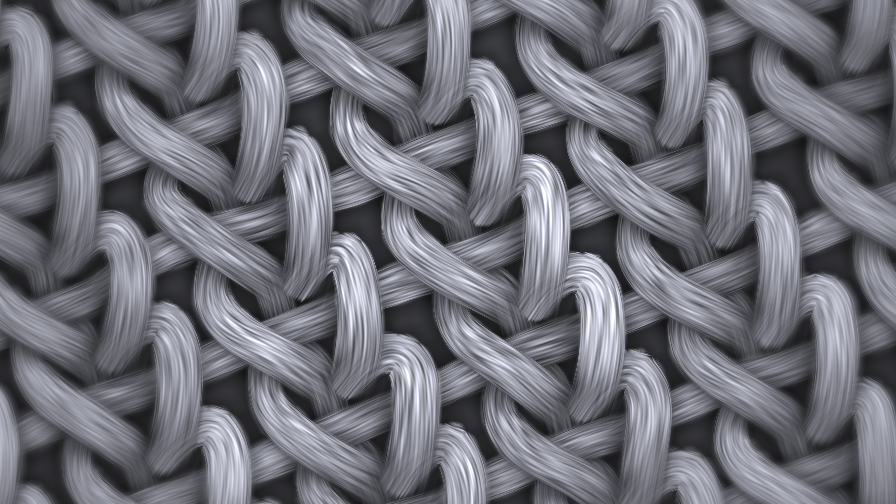
Write a WebGL 1 fragment shader that draws this texture.

```glsl
precision highp float;
// Macro view of a looped grey mesh: slanted columns of hooked yarn on a skewed lattice.
// Cubic curves (hook, finger, weft, back loop) are composited front to back with soft
// shadows, and shaded as round bundles of fine noisy fibres.

uniform vec2 u_resolution;

#define ROW_STEP vec2(0.0995, -0.196)
#define COL_STEP vec2(0.468, -0.046)
#define ORIGIN vec2(1.053, 0.6875)
#define FIBRES 5.5
#define FIBRE_CONTRAST 0.72
#define SHADOW 0.36
#define SHADOW_REACH 0.04
#define JITTER 0.016
#define DEFOCUS 0.011
#define GROUND 0.235
#define TINT vec3(0.985, 0.995, 1.07)

vec2 gradient(vec2 c) {
  vec3 q = fract(c.xyx * vec3(0.1031, 0.103, 0.0973));
  q += dot(q, q.yzx + 33.33);
  return 2.0 * fract((q.xx + q.yz) * q.zy) - 1.0;
}

float hash(vec2 c) {
  return 0.5 + 0.5 * gradient(c).x;
}

float noise(vec2 p) {
  vec2 i = floor(p), f = p - i;
  vec2 u = f * f * (3.0 - 2.0 * f);
  vec2 e = vec2(1.0, 0.0);
  float low = mix(dot(gradient(i), f), dot(gradient(i + e), f - e), u.x);
  float high = mix(dot(gradient(i + e.yx), f - e.yx), dot(gradient(i + 1.0), f - 1.0), u.x);
  return mix(low, high, u.y);
}

// Adds one yarn, with control points a to d, behind what is already painted.
// paint.x is the tone so far, paint.y the light still let through.
vec2 addYarn(vec2 paint, vec2 p, vec2 a, vec2 b, vec2 c, vec2 d,
             float radius, float tone, float seed, float blur) {
  // Skip points outside the box around the curve.
  vec2 low = min(min(a, b), min(c, d)), high = max(max(a, b), max(c, d));
  vec2 outside = max(low - p, p - high);
  if (max(outside.x, outside.y) > radius + SHADOW_REACH) return paint;

  // Nearest point: coarse chords, then one projection step.
  vec2 k1 = 3.0 * (b - a), k2 = 3.0 * (a - 2.0 * b + c), k3 = d - a + 3.0 * (b - c);
  float best = 1e3, t = 0.0;
  vec2 from = a;
  for (int k = 0; k < 6; k++) {
    float next = float(k + 1) / 6.0;
    vec2 to = a + next * (k1 + next * (k2 + next * k3));
    vec2 chord = to - from, q = p - from;
    float h = clamp(dot(q, chord) / dot(chord, chord), 0.0, 1.0);
    vec2 gap = q - h * chord;
    float reach = dot(gap, gap);
    if (reach < best) { best = reach; t = (float(k) + h) / 6.0; }
    from = to;
  }
  vec2 slope = k1 + t * (2.0 * k2 + 3.0 * t * k3);
  vec2 away = p - a - t * (k1 + t * (k2 + t * k3));
  t = clamp(t + dot(away, slope) / dot(slope, slope), 0.0, 1.0);
  slope = normalize(k1 + t * (2.0 * k2 + 3.0 * t * k3));
  away = p - a - t * (k1 + t * (k2 + t * k3));
  float dist = length(away);
  radius *= 0.78 + 0.22 * smoothstep(0.0, 0.4, t);
  if (dist > radius + SHADOW_REACH) return paint;

  // The far end sinks softly into the yarns below.
  float visible = 1.0 - smoothstep(0.8, 0.99, t);
  float shade = SHADOW * visible * (1.0 - smoothstep(-0.01, SHADOW_REACH, dist - radius));
  float edge = 1.4 / u_resolution.y + 0.002 + DEFOCUS * blur;
  if (dist > radius + edge + 0.005) return vec2(paint.x, paint.y * (1.0 - shade));

  // Two sets of wandering fibres with opposite twist, crowding towards the rims.
  float across = clamp((slope.x * away.y - slope.y * away.x) / radius, -1.0, 1.0);
  float angle = asin(across * 0.97) * FIBRES + 0.5 * sin(9.0 * t + 40.0 * seed);
  float coarse = noise(vec2(0.85 * angle + 2.2 * t, 4.5 * t) + seed * 37.0);
  float fine = noise(vec2(1.9 * angle - 4.0 * t, 7.0 * t) + seed * 53.0);
  float fibre = 0.9 * coarse + fine;

  // Round profile, light from above, and darker ends.
  float light = 0.56 + 0.44 * sqrt(1.0 - across * across);
  light += 0.1 * dot(away / radius, vec2(0.3, 0.9));
  light *= 0.68 + 0.32 * smoothstep(0.0, 0.2, t) * (1.0 - smoothstep(0.6, 0.95, t));
  float lit = tone * light * (1.0 + FIBRE_CONTRAST * (1.0 - 0.7 * blur) * fibre);
  float cover = visible * (1.0 - smoothstep(-edge, edge, dist - radius - 0.005 * fibre));
  return vec2(paint.x + paint.y * cover * lit, paint.y * (1.0 - cover) * (1.0 - shade));
}

void main() {
  vec2 uv = gl_FragCoord.xy / u_resolution.y;
  vec2 centre = uv - 0.5 * u_resolution / u_resolution.y;
  float blur = smoothstep(0.25, 0.95, length(centre * vec2(0.9, 1.1)));
  vec2 p = uv - ORIGIN + 0.012 * vec2(noise(uv * 5.0), noise(uv * 5.0 + 20.0));

  // Lattice coordinates: x counts rows down a column, y counts columns.
  vec2 r = ROW_STEP, s = COL_STEP;
  vec2 cell = vec2(p.x * s.y - p.y * s.x, r.x * p.y - r.y * p.x) / (r.x * s.y - r.y * s.x);
  vec2 paint = vec2(0.0, 1.0);

  // Three rows of each layer, front first; the long weft needs two columns.
  for (int k = 0; k < 15; k++) {
    if (paint.y < 0.02) break;
    float layer = floor((float(k) + 0.5) / 3.0);
    float row = float(k) - 3.0 * layer;
    vec2 a = vec2(-0.088, -0.097), b = vec2(0.023, 0.069), c = vec2(0.081, -0.116), d = vec2(0.0, -0.345);
    float radius = 0.045, tone = 0.77, shift = -0.25;
    if (layer > 3.5) {        // back loop
      a = vec2(-0.259, -0.079); b = vec2(-0.22, 0.012); c = vec2(-0.116, -0.046); d = vec2(-0.115, -0.25);
      radius = 0.037; tone = 0.55; shift = 0.05;
    } else if (layer > 1.5) { // weft
      a = vec2(-0.398, -0.31); b = vec2(-0.278, -0.25); c = vec2(-0.139, -0.204); d = vec2(0.03, -0.14);
      radius = 0.039; tone = 0.67; shift = layer - 2.1;
    } else if (layer > 0.5) { // finger
      a = vec2(-0.262, -0.078); b = vec2(-0.278, -0.19); c = vec2(-0.139, -0.22); d = vec2(0.0, -0.325);
      radius = 0.043; tone = 0.7; shift = 0.05;
    }
    vec2 id = ceil(cell + vec2(-2.4, shift)) + vec2(row, 0.0);
    float seed = hash(id + 50.0 + radius * 90.0);
    vec2 bend = JITTER * gradient(id + 71.3);
    tone *= 0.92 + 0.16 * hash(id + 93.1 + radius * 70.0);
    paint = addYarn(paint, p - id.x * r - id.y * s, a, b + bend, c + bend, d, radius, tone, seed, blur);
  }

  float tone = paint.x + paint.y * (GROUND + 0.04 * noise(uv * 5.0));
  tone *= 1.0 - 0.18 * blur;
  gl_FragColor = vec4(clamp(tone * TINT, 0.0, 1.0), 1.0);
}
```
